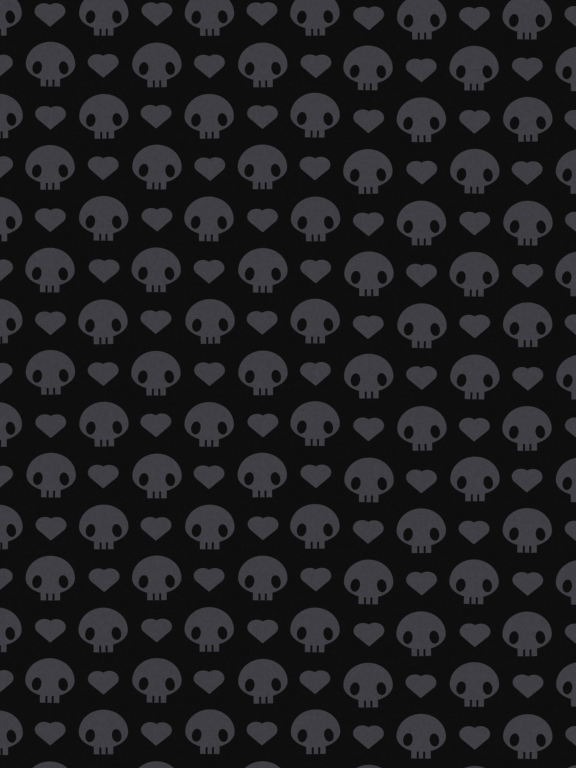
Give the GLSL for this pattern, as a WebGL 2 fragment shader.

```glsl
#version 300 es
precision highp float;
// Checkerboard of grey skulls and hearts printed on black cloth.
// Each cell picks a distance function by parity, with small print drift;
// the right-hand columns sit slightly lower, and gradient noise adds grain.
uniform vec2 u_resolution;
out vec4 outColor;

const vec3 CLOTH = vec3(0.055, 0.055, 0.057);
const vec3 INK = vec3(0.252, 0.248, 0.270);

// Layout, in canvas widths, measured from the top left
const vec2 PITCH = vec2(0.0920, 0.0892);
const vec2 FIRST_CENTRE = vec2(0.0877, 0.1120);
const float SEAM_COLUMN = 6.0;
const float SEAM_DROP = 0.0070;

vec2 hash2(vec2 p) {
    vec3 q = fract(vec3(p.xyx) * vec3(0.1031, 0.1030, 0.0973));
    q += dot(q, q.yzx + 33.33);
    return fract((q.xx + q.yz) * q.zy) * 2.0 - 1.0;
}

float gradientNoise(vec2 p) {
    vec2 i = floor(p), f = fract(p);
    vec2 u = f * f * f * (f * (f * 6.0 - 15.0) + 10.0);
    vec2 e = vec2(0.0, 1.0);
    float a = dot(hash2(i), f);
    float b = dot(hash2(i + e.yx), f - e.yx);
    float c = dot(hash2(i + e.xy), f - e.xy);
    float d = dot(hash2(i + e.yy), f - e.yy);
    return mix(mix(a, b, u.x), mix(c, d, u.x), u.y);
}

vec2 rotate(vec2 p, float angle) {
    float c = cos(angle), s = sin(angle);
    return vec2(c * p.x + s * p.y, c * p.y - s * p.x);
}

float ellipse(vec2 p, vec2 radii) {
    float k = length(p / radii);
    return k * (k - 1.0) / max(length(p / (radii * radii)), 1e-4);
}

float box(vec2 p, vec2 halfSize, float corner) {
    vec2 d = abs(p) - halfSize + corner;
    return length(max(d, 0.0)) + min(max(d.x, d.y), 0.0) - corner;
}

// Rounded heart: tip near the origin, about 1.2 wide and 1.1 tall
float unitHeart(vec2 p) {
    const float ROUND = 0.08;
    p = (p - vec2(0.0, 0.55)) / (1.0 - ROUND) + vec2(0.0, 0.55);
    p.x = abs(p.x);
    float d;
    if (p.x + p.y > 1.0) {
        d = length(p - vec2(0.25, 0.75)) - sqrt(0.125);
    } else {
        vec2 toNotch = p - vec2(0.0, 1.0);
        vec2 toSide = p - 0.5 * max(p.x + p.y, 0.0);
        d = sqrt(min(dot(toNotch, toNotch), dot(toSide, toSide))) * sign(p.x - p.y);
    }
    return d - ROUND * 0.6;
}

float heart(vec2 p) {
    const vec2 SIZE = vec2(0.485, 0.400);
    return unitHeart((p + vec2(0.0, 0.245)) / SIZE) * SIZE.y;
}

float skull(vec2 p) {
    vec2 m = vec2(abs(p.x), p.y);
    float dome = ellipse(p, vec2(0.466, p.y > 0.0 ? 0.425 : 0.300));
    float jaw = box(p + vec2(0.0, 0.300), vec2(0.185, 0.118), 0.018);
    float gap = box(m - vec2(0.060, -0.385), vec2(0.018, 0.095), 0.012);
    float eye = ellipse(rotate(m - vec2(0.250, -0.065), 0.18), vec2(0.088, 0.122));
    return max(min(dome, jaw), -min(gap, eye));
}

void main() {
    vec2 canvas = gl_FragCoord.xy / u_resolution.x;
    vec2 p = vec2(canvas.x, u_resolution.y / u_resolution.x - canvas.y) - FIRST_CENTRE;

    // Cell lookup: the column decides the seam drop, then the row follows
    float column = floor(p.x / PITCH.x + 0.5);
    p.y -= SEAM_DROP * step(SEAM_COLUMN, column);
    vec2 cell = vec2(column, floor(p.y / PITCH.y + 0.5));
    vec2 local = (p - cell * PITCH) / PITCH.x * vec2(1.0, -1.0);

    // Slight drift and tilt per motif
    local += 0.012 * hash2(cell + 71.0);
    local = rotate(local, 0.025 * hash2(cell + 139.0).x);

    float parity = mod(cell.x + cell.y, 2.0);
    float d = parity < 0.5 ? skull(local) : heart(local);
    float blur = max(0.75 / (u_resolution.x * PITCH.x), 0.016);
    float ink = 1.0 - smoothstep(-blur, blur, d);

    // Cloth grain, stronger on the ink, plus faint uneven shading
    float grain = gradientNoise(canvas * 210.0) + 0.6 * gradientNoise(canvas * 97.0 + 40.0);
    float shade = gradientNoise(canvas * 5.0 + 9.0);
    vec3 color = mix(CLOTH, INK, ink);
    color += grain * mix(0.010, 0.020, ink) + shade * 0.008 * ink;
    outColor = vec4(color, 1.0);
}
```
